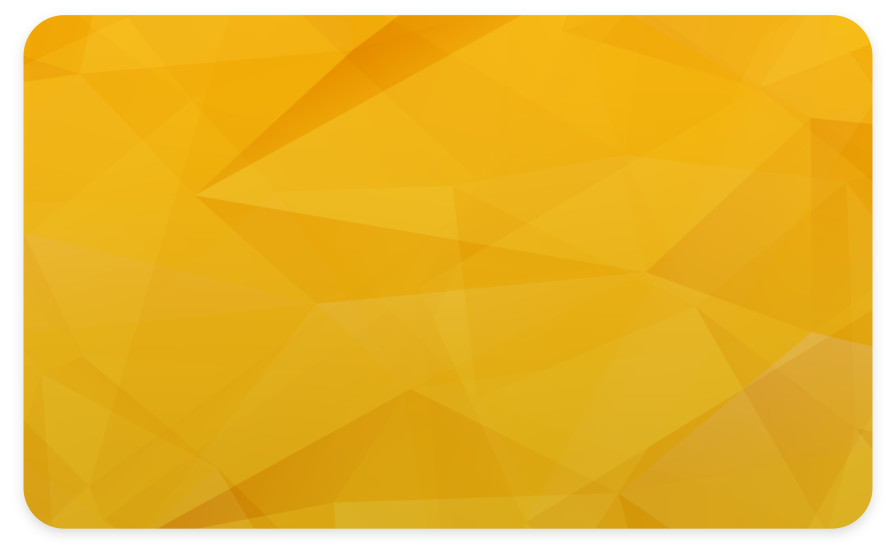
Give the GLSL for this background, as a WebGL 1 fragment shader.

```glsl
precision highp float;
// A rounded golden card with a soft drop shadow on white.
// Its low-poly surface sums three jittered triangle meshes of different scale
// and angle; each facet carries a translucent tint that fades from one corner.

uniform vec2 u_resolution;

#define CARD_CENTER vec2(0.8, 0.5145)
#define CARD_HALF_SIZE vec2(0.758, 0.4585)
#define CARD_RADIUS 0.073
#define SHADOW_DROP 0.008
#define SHADOW_STRENGTH 0.17
#define JITTER 0.92
#define TOP_COLOR vec3(0.965, 0.71, 0.04)
#define BOTTOM_COLOR vec3(0.86, 0.665, 0.06)
#define AMBER_TINT vec3(-0.05, -0.125, -0.04)
#define LEMON_TINT vec3(0.0, 0.06, 0.12)
#define PEACH_TINT vec3(-0.01, 0.02, 0.22)

vec2 hash2(vec2 p) {
  vec3 q = fract(p.xyx * vec3(0.1031, 0.1030, 0.0973));
  q += dot(q, q.yzx + 33.33);
  return fract((q.xx + q.yz) * q.zy);
}

float roundedBox(vec2 p, vec2 halfSize, float radius) {
  vec2 q = abs(p) - halfSize + radius;
  return length(max(q, 0.0)) + min(max(q.x, q.y), 0.0) - radius;
}

// Signed distance from p to the line through a and b.
float lineDistance(vec2 p, vec2 a, vec2 b) {
  vec2 along = b - a;
  vec2 offset = p - a;
  return (along.x * offset.y - along.y * offset.x) / max(length(along), 1e-4);
}

vec2 meshPoint(vec2 cell, float seed) {
  return cell + 0.5 + JITTER * (hash2(cell + seed) - 0.5);
}

// Tint of one facet in rgb, its antialiased coverage in a.
vec4 facet(vec2 p, vec2 a, vec2 b, vec2 c, vec2 id, float blur) {
  float apex = lineDistance(a, b, c);
  float side = apex < 0.0 ? -1.0 : 1.0;
  float base = lineDistance(p, b, c) * side;
  float inside = min(base, side * min(lineDistance(p, a, b), lineDistance(p, c, a)));
  float coverage = smoothstep(-blur, blur, inside);

  vec2 rnd = hash2(id);
  float tone = 2.0 * rnd.x - 1.0;
  float fade = mix(0.35, 1.0, clamp(base / max(abs(apex), 1e-3), 0.0, 1.0));
  vec3 pale = mix(LEMON_TINT, PEACH_TINT, rnd.y * rnd.y);
  vec3 tint = tone < 0.0 ? AMBER_TINT : pale;
  return vec4(tint * abs(tone) * fade, 1.0) * coverage;
}

// Weighted tint of all facets of one mesh that cover p.
vec3 meshTint(vec2 p, vec2 density, float angle, float seed) {
  float s = sin(angle);
  float c = cos(angle);
  vec2 q = mat2(c, s, -s, c) * p * density + seed;
  float blur = 0.8 * density.y / u_resolution.y;
  vec4 sum = vec4(0.0);
  for (int j = -2; j <= 0; j++) {
    for (int i = -2; i <= 0; i++) {
      vec2 cell = floor(q) + vec2(float(i), float(j));
      vec2 p00 = meshPoint(cell, seed);
      vec2 p10 = meshPoint(cell + vec2(1.0, 0.0), seed);
      vec2 p01 = meshPoint(cell + vec2(0.0, 1.0), seed);
      vec2 p11 = meshPoint(cell + 1.0, seed);
      sum += facet(q, p00, p10, p11, cell + seed + 57.0, blur);
      sum += facet(q, p01, p00, p11, cell + seed + 113.0, blur);
    }
  }
  return sum.rgb / max(sum.a, 1e-3);
}

void main() {
  vec2 p = gl_FragCoord.xy / u_resolution.y;
  p.x += 0.8 - 0.5 * u_resolution.x / u_resolution.y;
  float pixel = 1.0 / u_resolution.y;

  // White ground and shadow
  vec2 cardPos = p - CARD_CENTER;
  float shadowDist = roundedBox(cardPos + vec2(0.0, SHADOW_DROP), CARD_HALF_SIZE, CARD_RADIUS);
  float shadow = 1.0 - smoothstep(-0.022, 0.032, shadowDist);
  vec3 color = vec3(1.0 - SHADOW_STRENGTH * shadow * shadow);

  // Golden surface with overlapping facets
  vec3 gold = mix(BOTTOM_COLOR, TOP_COLOR, smoothstep(0.0, 1.0, p.y));
  gold += meshTint(p, vec2(2.1, 2.9), 0.35, 11.0);
  gold += 0.55 * meshTint(p, vec2(1.7, 2.5), -0.6, 29.0);
  gold += 0.35 * meshTint(p, vec2(2.6, 3.6), 1.1, 47.0);

  float cardDist = roundedBox(cardPos, CARD_HALF_SIZE, CARD_RADIUS);
  color = mix(color, gold, 1.0 - smoothstep(-0.7 * pixel, 0.7 * pixel, cardDist));
  gl_FragColor = vec4(clamp(color, 0.0, 1.0), 1.0);
}
```
